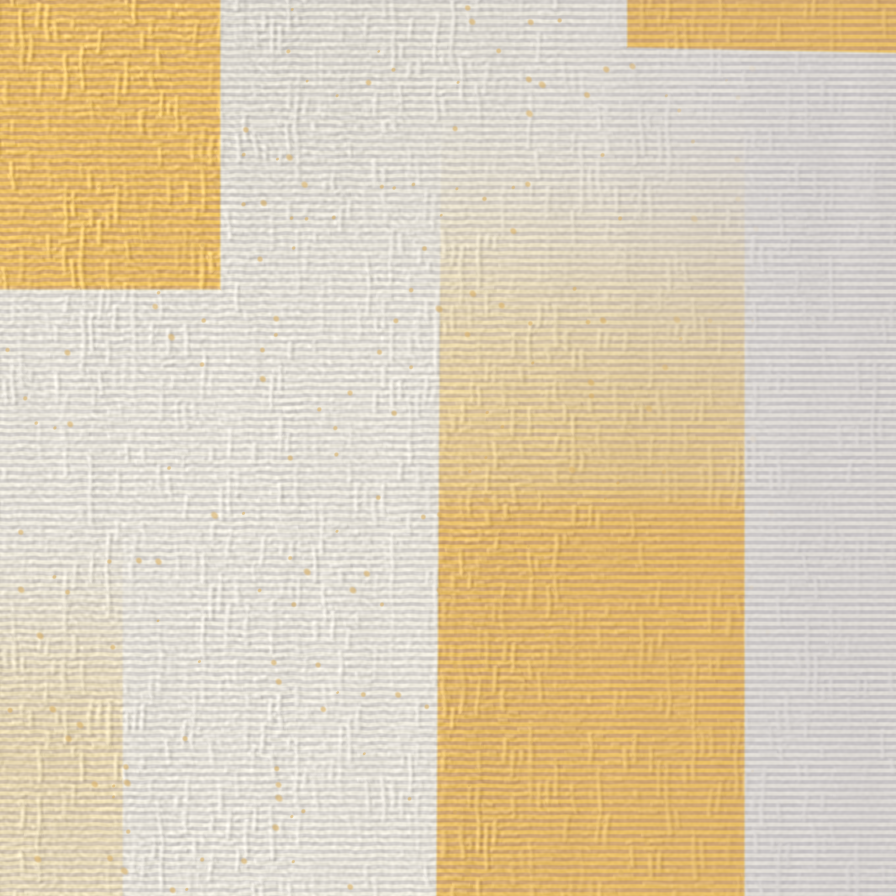
Write a WebGL 1 fragment shader that draws this background.

```glsl
precision highp float;
uniform vec2 u_resolution;

vec2 hash2(vec2 p) {
  vec3 q = fract(vec3(p.xyx) * vec3(0.1031, 0.1030, 0.0973));
  q += dot(q, q.yzx + 33.33);
  return fract((q.xx + q.yz) * q.zy);
}

float cornerSlope(vec2 cell, vec2 offset) {
  return dot(hash2(cell) * 2.0 - 1.0, offset);
}

// Gradient noise, roughly -0.7 to 0.7
float gradientNoise(vec2 p) {
  vec2 i = floor(p), f = fract(p);
  vec2 s = f * f * f * (f * (f * 6.0 - 15.0) + 10.0);
  vec2 e = vec2(1.0, 0.0);
  float low = mix(cornerSlope(i, f), cornerSlope(i + e, f - e), s.x);
  float high = mix(cornerSlope(i + e.yx, f - e.yx), cornerSlope(i + 1.0, f - 1.0), s.x);
  return mix(low, high, s.y);
}

// Soft-edged rectangle from its lower left to its upper right corner
float box(vec2 p, vec2 lowerLeft, vec2 upperRight) {
  vec2 d = min(p - lowerLeft, upperRight - p);
  return smoothstep(-0.002, 0.002, min(d.x, d.y));
}

// Straight broken strands: x runs across them, y along them
float strands(vec2 p, float seed) {
  float lane = floor(p.x);
  float broken = gradientNoise(vec2(lane * 3.37 + seed, p.y + lane * 0.61));
  float profile = 0.5 - 0.5 * cos(6.2832 * p.x);
  return profile * smoothstep(0.06, 0.16, broken);
}

// Raised threads: upright strands joined by shorter level ones
float threadHeight(vec2 p) {
  vec2 q = p + 0.006 * vec2(gradientNoise(p * 26.0), gradientNoise(p * 26.0 + 50.0));
  float upright = strands(q * vec2(104.0, 24.0), 3.0);
  float level = strands(q.yx * vec2(110.0, 42.0), 60.0);
  float patches = smoothstep(-0.3, 0.2, gradientNoise(p * vec2(15.0, 9.0) + 30.0));
  return max(upright, 0.7 * level) * (0.35 + 0.65 * patches);
}

// Small gold specks, one candidate in each cell
float flecks(vec2 p) {
  vec2 cell = floor(p * 60.0), f = fract(p * 60.0);
  vec2 chance = hash2(cell + 91.0);
  vec2 d = f - 0.3 - 0.4 * hash2(cell + 7.0);
  d.x += 0.5 * (chance.y - 0.5) * d.y;
  float radius = 0.1 + 0.16 * chance.y;
  return (1.0 - smoothstep(radius * 0.4, radius * 1.3, length(d))) * step(0.93, chance.x);
}

void main() {
  vec2 uv = gl_FragCoord.xy / u_resolution;
  float wear = 1.0 - smoothstep(0.25, 0.95, uv.x);

  // Pale cloth, cooler toward the right
  vec3 cloth = mix(vec3(0.882, 0.867, 0.835), vec3(0.825, 0.81, 0.803), smoothstep(0.45, 0.95, uv.x));
  cloth -= 0.025 * smoothstep(0.55, 1.0, uv.y) * (1.0 - smoothstep(0.4, 0.8, uv.x));

  // Gold blocks
  float leftEdge = 0.487 + 0.006 * uv.y;
  float centreBlock = box(uv, vec2(leftEdge, -0.1), vec2(0.831, 1.1));
  float fade = 0.78 * (1.0 - smoothstep(0.36, 0.9, uv.y)) + 0.22 * (1.0 - smoothstep(0.42, 0.47, uv.y));
  float topLeft = box(uv, vec2(-0.1, 0.677), vec2(0.246, 1.1));
  float topRight = box(uv, vec2(0.7, 0.947 - 0.02 * (uv.x - 0.7)), vec2(1.1));
  float lowerLeft = box(uv, vec2(-0.1), vec2(0.137, 0.6));
  float paleGold = lowerLeft * (1.0 - smoothstep(0.12, 0.43, uv.y)) * (0.25 + 0.14 * smoothstep(-0.05, 0.2, uv.y));
  float gold = max(max(centreBlock * fade, topLeft), max(topRight, paleGold));
  vec3 goldColor = mix(vec3(0.862, 0.7, 0.43), vec3(0.882, 0.715, 0.42), topLeft);
  vec3 color = mix(cloth, goldColor, gold);
  color.g += 0.03 * gold * (1.0 - gold);

  // Crisp level ribs, interrupted by raised threads
  float height = threadHeight(uv);
  float bend = gradientNoise(uv * vec2(60.0, 28.0) + 15.0) * (0.1 + 1.1 * wear);
  float rib = clamp(1.7 * sin(6.2832 * uv.y * 116.0 + bend), -1.0, 1.0);
  float ribDepth = (0.95 + 0.5 * gradientNoise(uv * vec2(14.0, 24.0) + 70.0)) * (1.0 - 0.6 * height);
  vec3 ribTint = mix(vec3(0.052, 0.052, 0.036), vec3(0.056, 0.054, -0.022), gold);
  color += ribTint * rib * ribDepth;

  // Light from the upper left picks out the raised threads
  float relief = height - threadHeight(uv + vec2(-0.003, 0.002));
  color += (0.025 + 0.05 * wear + 0.02 * gold) * relief;
  color += height * mix(vec3(0.012), vec3(0.035, 0.045, 0.01), gold) * (0.4 + 0.6 * wear);

  // Broad upright bands and fine fibre
  color += 0.018 * gradientNoise(uv * vec2(26.0, 3.0) + 5.0);
  color += 0.1 * gradientNoise(uv * vec2(170.0, 210.0)) * (0.35 + 0.65 * wear);

  // Warm specks thin out toward the right
  float speckle = flecks(uv) * (1.0 - smoothstep(0.65, 0.9, uv.x));
  color = mix(color, vec3(0.85, 0.69, 0.4), speckle * 0.6);

  gl_FragColor = vec4(clamp(color, 0.0, 1.0), 1.0);
}
```
